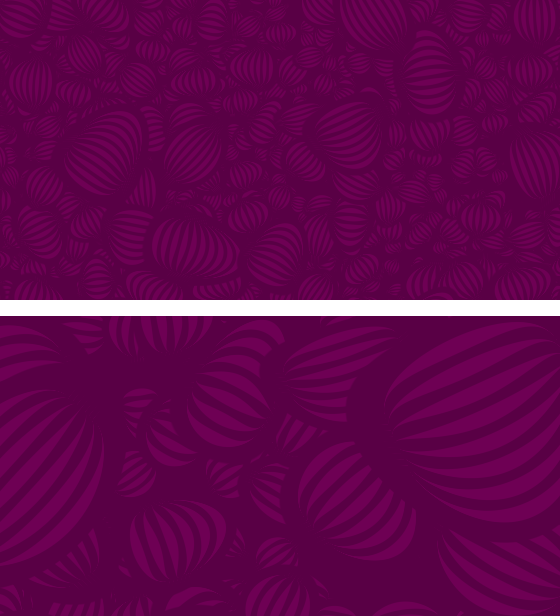
Top: the whole. Bottom: its middle third, enlarged.
Reproduce this pattern procedurally as a Shadertoy shader.

```glsl
// Heaped, ribbed seed pods in two flat shades of plum, painted from small to large.

const vec3 PLUM_DARK  = vec3(0.35, 0.0, 0.27);
const vec3 PLUM_LIGHT = vec3(0.43, 0.0, 0.33);
const int   LAYERS      = 4;
const float SMALL_CELL  = 0.075;  // cell of the smallest layer, in canvas heights
const float LAYER_GROWTH = 1.55;
const float RIB_DUTY    = 0.61;   // lit part of a rib at the equator
const float POLE_WIDTH  = 0.25;   // how far ribs stay apart at the poles
const vec2  HALO        = vec2(1.15, 1.4);  // dark rim around the ribs

// Integer hash: three values from 0 to 1
vec3 hash3(ivec2 cell, int seed) {
    uvec3 v = uvec3(uint(cell.x), uint(cell.y), uint(seed));
    v = v * 1664525u + 1013904223u;
    v.x += v.y * v.z;
    v.y += v.z * v.x;
    v.z += v.x * v.y;
    v ^= v >> 16u;
    v.x += v.y * v.z;
    v.y += v.z * v.x;
    v.z += v.x * v.y;
    return vec3(v >> 8u) / 16777216.0;
}

vec2 rotate(vec2 p, float angle) {
    float c = cos(angle), s = sin(angle);
    return vec2(c * p.x - s * p.y, s * p.x + c * p.y);
}

float coverage(float dist, float pixel) {
    return smoothstep(-0.7 * pixel, 0.7 * pixel, dist);
}

// Solid pod outline; q is scaled by the pod radii
float podBody(vec2 q, vec2 radii, float pixel) {
    return coverage((1.0 - length(q / HALO)) * min(radii.x, radii.y), pixel);
}

// Lens-shaped ribs that follow the meridians and taper towards the poles
float podRibs(vec2 q, vec2 radii, float count, float pixel) {
    float bulge = mix(POLE_WIDTH, 1.0, sqrt(max(1.0 - q.y * q.y, 0.0)));
    float meridian = q.x / bulge;
    float across = abs(fract((meridian * 0.5 + 0.5) * count) - 0.5);
    float halfRib = 0.5 * RIB_DUTY * (1.0 - q.y * q.y);
    float ribPitch = 2.0 * radii.x * bulge / count;
    return coverage((halfRib - across) * ribPitch, pixel) * step(abs(meridian), 1.0);
}

// Paints one layer of scattered pods over the light already there
float paintLayer(float light, vec2 p, float cellSize, float density, int seed, float pixel) {
    ivec2 home = ivec2(floor(p / cellSize));
    for (int j = -1; j <= 1; j++)
    for (int i = -1; i <= 1; i++) {
        ivec2 cell = home + ivec2(i, j);
        vec3 place = hash3(cell, seed);
        vec3 form  = hash3(cell, seed + 57);
        if (place.z > density) continue;

        vec2 center = (vec2(cell) + mix(vec2(0.22), vec2(0.78), place.xy)) * cellSize;
        float radius = cellSize * mix(0.32, 0.46, form.x * form.x);
        float aspect = mix(0.85, 1.35, form.y);
        vec2 radii = radius * vec2(aspect, 1.0 / aspect);

        vec2 q = rotate(p - center, 6.2832 * form.z) / radii;
        q.x += 0.5 * (fract(form.x * 7.0) - 0.5) * q.y * q.y;  // bent axis

        float count = floor(4.0 + 40.0 * radii.x);
        float ribs = podRibs(q, radii, count, pixel);
        light = mix(light, ribs, podBody(q, radii, pixel));
    }
    return light;
}

void mainImage(out vec4 fragColor, in vec2 fragCoord) {
    float pixel = 1.0 / iResolution.y;
    vec2 p = fragCoord * pixel;

    // Larger pods are rarer and lie on top
    float light = 0.0;
    float cellSize = SMALL_CELL;
    for (int i = 0; i < LAYERS; i++) {
        float density = 1.0 - 0.06 * float(i * i);
        vec2 shift = vec2(0.37, 0.61) * float(i) * cellSize;
        light = paintLayer(light, p + shift, cellSize, density, 11 + i, pixel);
        cellSize *= LAYER_GROWTH;
    }

    fragColor = vec4(mix(PLUM_DARK, PLUM_LIGHT, light), 1.0);
}
```
